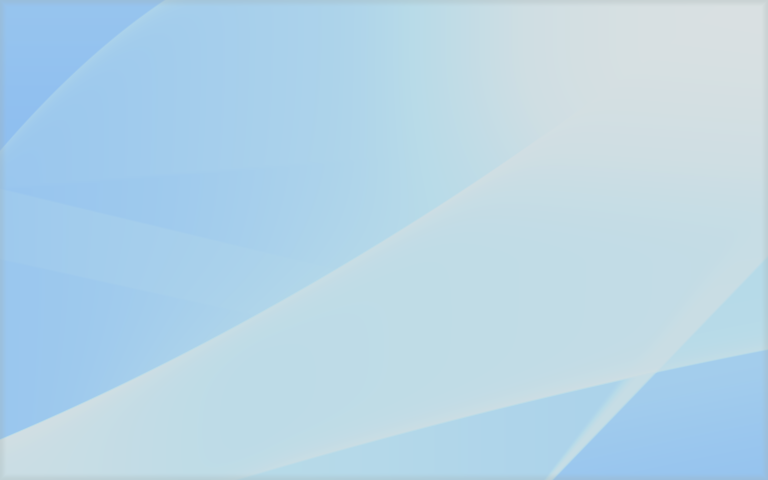
Reproduce this background procedurally as a Shadertoy shader.

```glsl
// Soft pale-blue background of overlapping translucent sheets with glowing rims.

// Colour ramp: 0 deep blue, 1 sky blue, 2 aqua, 3 pale grey, 4 warm white.
vec3 toneColor(float tone) {
    const vec3 DEEP = vec3(0.55, 0.74, 0.94);
    const vec3 SKY = vec3(0.62, 0.79, 0.93);
    const vec3 AQUA = vec3(0.72, 0.857, 0.91);
    const vec3 PALE = vec3(0.81, 0.87, 0.89);
    const vec3 WARM = vec3(0.85, 0.88, 0.885);
    vec3 color = mix(DEEP, SKY, clamp(tone, 0.0, 1.0));
    color = mix(color, AQUA, clamp(tone - 1.0, 0.0, 1.0));
    color = mix(color, PALE, clamp(tone - 2.0, 0.0, 1.0));
    return mix(color, WARM, clamp(tone - 3.0, 0.0, 1.0));
}

// Height of a parabola c.x + c.y * x + c.z * x^2.
float arc(float x, vec3 c) {
    return c.x + x * (c.y + x * c.z);
}

// Smooth step from 0 to 1 across a signed distance of zero.
float side(float d, float soft) {
    return smoothstep(-soft, soft, d);
}

// Glow that fades away from an edge.
float glow(float d, float width) {
    return exp(-max(d, 0.0) / width);
}

float skyTone(vec2 p, float aboveSweep, float soft) {
    float tone = 0.75 + 1.85 * p.x;
    tone += 1.5 * smoothstep(0.42, 0.85, p.x) * smoothstep(0.3, 0.9, p.y);
    tone += 0.3 * glow(aboveSweep, 0.12) * smoothstep(0.0, 0.25, p.x)
          * (1.0 - smoothstep(0.35, 0.65, p.x));

    // Faint band and wedge at the left
    float fade = 1.0 - smoothstep(0.05, 0.42, p.x);
    float bandTop = arc(p.x, vec3(0.607, -0.385, 0.0)) - p.y;
    float bandBase = p.y - arc(p.x, vec3(0.46, -0.35, 0.0));
    tone += 0.22 * fade * side(bandTop, soft) * side(bandBase, soft);
    float wedge = arc(p.x, vec3(0.607, 0.13, 0.0)) - p.y;
    tone -= 0.14 * (1.0 - smoothstep(0.2, 0.55, p.x))
          * side(wedge, soft * 2.0) * side(-bandTop, soft);

    // Corner sheet at the upper left, bounded by the rising half of its arc
    float corner = p.y - arc(min(p.x, 0.5), vec3(0.686, 1.86, -1.85));
    float cornerTone = 0.15 + 0.4 * smoothstep(0.7, 1.0, p.y);
    tone += 0.5 * glow(-corner, 0.025);
    return mix(tone, cornerTone, side(corner, soft));
}

float sweepTone(vec2 p, float belowSweep) {
    float tone = 2.05 + 0.5 * p.x + 1.5 * smoothstep(0.45, 1.0, p.y);
    tone += 0.7 * (1.0 - smoothstep(0.0, 0.35, p.x));
    float rimFade = 1.0 - smoothstep(0.5, 0.85, p.x);
    return tone + 0.5 * rimFade * glow(belowSweep, 0.03);
}

void mainImage(out vec4 fragColor, in vec2 fragCoord) {
    vec2 p = fragCoord / iResolution.xy;
    float soft = max(1.2 / iResolution.y, 0.003);

    // Signed distances to the large edges
    float sweep = p.y - arc(p.x, vec3(0.084, 0.673, 0.314));
    float lower = p.y - arc(p.x, vec3(-0.158, 0.55, -0.12));
    float ray = p.x - (0.719 + p.y * 0.602);
    float rightOfRay = side(ray, soft);

    // Sky and central sweep
    float tone = mix(sweepTone(p, -sweep), skyTone(p, sweep, soft),
                     side(sweep, soft));

    // Clear triangle right of the ray, then the lower rim
    tone = mix(tone, 1.95, rightOfRay);
    tone += 0.55 * glow(lower, 0.025) * smoothstep(0.2, 0.4, p.x);

    // Lower sheets on both sides of the ray
    float leftSheet = 1.95 - 0.4 * smoothstep(0.35, 0.8, p.x);
    float rightSheet = 1.2 - 0.7 * smoothstep(0.0, 0.3, -lower);
    float sheet = mix(leftSheet, rightSheet, rightOfRay);
    tone = mix(sheet, tone, side(lower, soft));

    // Pale streak on the left of the ray
    float width = 0.012 + 0.14 * p.y;
    float streak = smoothstep(-width, -0.4 * width, ray) * (1.0 - rightOfRay);
    streak *= 1.0 - smoothstep(0.35, 0.65, p.y);
    tone = mix(tone, max(tone, 2.8), 0.85 * streak);

    // Grey frame along the canvas border
    vec3 color = toneColor(tone);
    vec2 inset = min(p, 1.0 - p) * vec2(iResolution.x / iResolution.y, 1.0);
    float frame = 1.0 - smoothstep(0.0, 0.016, min(inset.x, inset.y));
    color = mix(color, color * 0.6 + vec3(0.25, 0.27, 0.27), 0.65 * frame);
    fragColor = vec4(color, 1.0);
}
```
